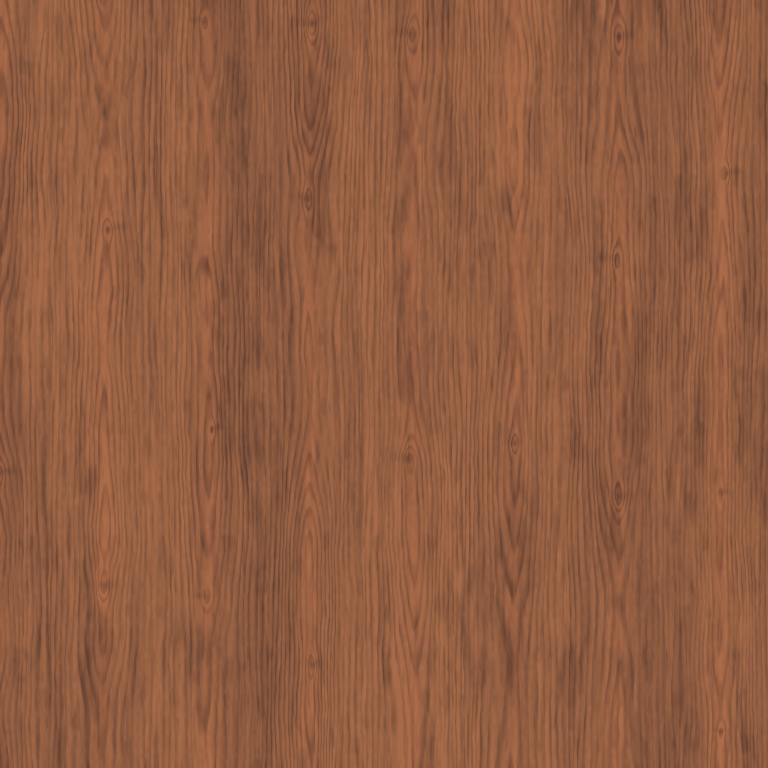
This texture is drawn by a three.js fragment shader. Its source:

```glsl
// Reddish brown wood veneer with upright grain. Repeated heart strips carry
// arched growth rings and scattered knots; stretched noise adds the broad
// streaks, dark smudges, broken pores and fine fibres on top.
varying vec2 vUv;

const vec3 MID_BROWN = vec3(0.562, 0.361, 0.253);
const vec3 TONE_STEP = vec3(0.050, 0.031, 0.017);
const vec3 HEART_TINT = vec3(0.016, 0.002, 0.000);
const float STRIP_WIDTH = 0.1345;
const float RING_DENSITY = 138.0;
const float KNOT_SPACING = 0.29;

float hash(vec2 p) {
  vec3 q = fract(vec3(p.xyx) * 0.1031);
  q += dot(q, q.yzx + 33.33);
  return fract((q.x + q.y) * q.z);
}

float noise(vec2 p) {
  vec2 cell = floor(p);
  vec2 f = fract(p);
  f = f * f * (3.0 - 2.0 * f);
  float low = mix(hash(cell), hash(cell + vec2(1.0, 0.0)), f.x);
  float high = mix(hash(cell + vec2(0.0, 1.0)), hash(cell + vec2(1.0)), f.x);
  return mix(low, high, f.y);
}

// Noise centred on zero, scaled separately across and along the grain.
float streak(vec2 p, float across, float along, float seed) {
  return noise(p * vec2(across, along) + seed) - 0.5;
}

float blob(vec2 p, vec2 radius) {
  vec2 q = p / radius;
  return exp(-dot(q, q));
}

// x: how far the rings bulge around knots, y: darkness of the knots.
vec2 knots(float offset, float y, float strip) {
  vec2 total = vec2(0.0);
  float row = floor(y / KNOT_SPACING);
  for (int i = -1; i <= 1; i++) {
    vec2 id = vec2(strip + 20.0, row + float(i) + 40.0);
    float present = step(hash(id + 3.7), 0.68);
    float size = mix(0.5, 1.0, hash(id + 9.2));
    float centreY = (row + float(i) + 0.15 + 0.7 * hash(id)) * KNOT_SPACING;
    float side = hash(id + 15.4) - 0.5;
    vec2 p = vec2(offset - side * 0.014, y - centreY);
    float core = blob(p, vec2(0.0042, 0.0055) * size);
    float smudge = blob(p - vec2(side * 0.03, 0.003), vec2(0.016, 0.007) * size);
    total += present * vec2(blob(p, vec2(0.009, 0.020) * size) * 1.9 * size,
                            core * 1.8 + smudge * 1.1);
  }
  return total;
}

// Growth rings: straight at the sides, arched where they cross the heart.
float ringField(vec2 p, float offset, float strip, float bulge) {
  float slope = sqrt(offset * offset + 0.00004) * RING_DENSITY;
  float arch = noise(vec2(strip * 7.3 + 50.0, p.y * 4.0 + strip * 2.7)) * 6.0;
  arch += noise(vec2(strip * 3.1 + 90.0, p.y * 13.0)) * 1.5;
  float fade = exp(-pow(offset / 0.032, 2.0));
  float drift = streak(p, 25.0, 1.5, 11.0) * 2.4 + streak(p, 75.0, 9.0, 29.0) * 0.8;
  return slope + (arch - 3.7) * fade - bulge + drift;
}

// Each ring darkens slowly, then ends on a crisper edge.
float lateWood(float ring) {
  float t = fract(ring);
  return smoothstep(0.30, 0.76, t) * (1.0 - smoothstep(0.80, 1.0, t));
}

// Broad light and dark bands, and small smudges with flecked edges.
float broadTone(vec2 p) {
  float tone = streak(p, 17.0, 1.3, 21.0) * 1.4;
  tone += streak(p, 52.0, 3.0, 37.0) * 1.1;
  float fleck = streak(p, 190.0, 60.0, 64.0);
  float smudge = noise(p * vec2(36.0, 7.0) + 71.0) * 0.65
               + noise(p * vec2(95.0, 24.0) + 83.0) * 0.35;
  return tone - smoothstep(0.54, 0.84, smudge + fleck * 0.22) * 1.25;
}

// Thin upright fibres and short dark pores.
float fineTone(vec2 p) {
  float tone = streak(p, 135.0, 6.0, 52.0) * 1.0;
  tone += streak(p, 290.0, 22.0, 95.0) * 1.25;
  tone += streak(p, 400.0, 130.0, 108.0) * 0.8;
  float pore = noise(p * vec2(240.0, 34.0) + 133.0);
  return tone - smoothstep(0.66, 0.90, pore) * 0.9;
}

void main() {
  // Let the upright grain wander, and roughen it at fibre scale.
  vec2 p = vUv;
  p.x += streak(vUv, 4.0, 3.0, 5.0) * 0.012;
  p.x += streak(vUv, 30.0, 14.0, 17.0) * 0.0035;
  p.x += streak(vUv, 110.0, 50.0, 43.0) * 0.0016;

  float strip = floor(p.x / STRIP_WIDTH + 0.5);
  float offset = p.x - strip * STRIP_WIDTH;
  vec2 knot = knots(offset, p.y, strip);
  float heart = exp(-pow(offset / 0.012, 2.0));

  // Ring lines fade in and out along their length.
  float ring = ringField(p, offset, strip, knot.x);
  float strength = 1.5 + streak(p, 45.0, 5.0, 120.0) * 1.5
                 + streak(p, 120.0, 28.0, 145.0) * 1.2 + heart * 0.3;

  float tone = 0.78 + broadTone(p) + fineTone(p) + heart * 0.4;
  tone -= lateWood(ring) * max(strength, 0.0) + knot.y;
  tone = clamp(tone, -3.4, 1.9);

  vec3 wood = MID_BROWN + TONE_STEP * tone + HEART_TINT * heart;
  gl_FragColor = vec4(wood, 1.0);
}
```
